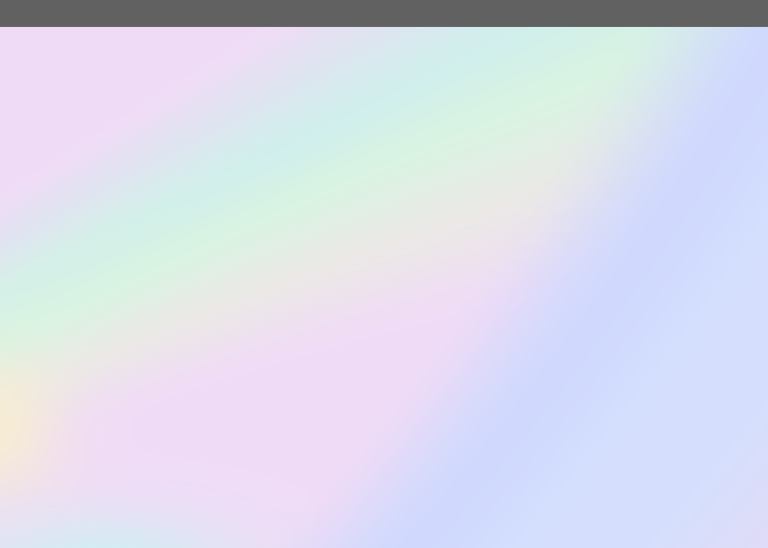
Write a WebGL 1 fragment shader that draws this background.

```glsl
precision highp float;
// A soft pastel gradient under a flat grey strip along the top.
// Curved contours carry a pink-cream-mint-aqua-pink ramp on the left, which
// fades across a slanted edge into blue; two glows tint the lower left.

uniform vec2 u_resolution;

// Palette
const vec3 PINK = vec3(0.942, 0.860, 0.965);
const vec3 CREAM = vec3(0.920, 0.915, 0.900);
const vec3 MINT = vec3(0.850, 0.955, 0.888);
const vec3 AQUA = vec3(0.818, 0.935, 0.925);
const vec3 MIST = vec3(0.878, 0.892, 0.945);
const vec3 PERIWINKLE = vec3(0.815, 0.852, 0.992);
const vec3 SKY = vec3(0.835, 0.875, 0.992);
const vec3 LAVENDER = vec3(0.872, 0.862, 0.972);
const vec3 YELLOW = vec3(0.968, 0.930, 0.825);
const vec3 ICE = vec3(0.820, 0.930, 0.950);
const vec3 STRIP = vec3(0.380);

// Layout, as fractions of the canvas
const float STRIP_BOTTOM = 0.951;
const float BLUE_SOFTNESS = 0.105;
const vec2 YELLOW_CENTRE = vec2(-0.01, 0.215);
const vec2 YELLOW_RADIUS = vec2(0.085, 0.125);
const vec2 ICE_CENTRE = vec2(0.135, -0.03);
const vec2 ICE_RADIUS = vec2(0.17, 0.095);

// Contours: heights along x for the wave, and position along y for the blue
float creamHeight(float x) { return 0.275 + 0.65 * x - 0.16 * x * x; }
float mistHeight(float x) { return 0.56 + 0.82 * x; }
float blueEdge(float y) { return 0.43 + 0.62 * y - 0.12 * y * y; }

float glow(vec2 p, vec2 centre, vec2 radius) {
  vec2 q = (p - centre) / radius;
  return exp(-dot(q, q));
}

// Colour ramp across the wave: 0 at the cream contour, 1 at the mist one
vec3 waveColour(vec2 p) {
  float low = creamHeight(p.x);
  float t = (p.y - low) / (mistHeight(p.x) - low);
  vec3 c = mix(PINK, CREAM, smoothstep(-0.45, 0.06, t));
  c = mix(c, MINT, smoothstep(-0.06, 0.40, t));
  c = mix(c, AQUA, smoothstep(0.32, 0.66, t) * mix(0.5, 1.0, smoothstep(0.0, 0.4, p.x)));
  c = mix(c, MIST, smoothstep(0.62, 1.04, t));
  return mix(c, PINK, smoothstep(0.92, 1.34, t));
}

// Blue side, shaded by distance to the right of its edge
vec3 blueColour(float d) {
  vec3 c = mix(PERIWINKLE, SKY, smoothstep(0.11, 0.30, d));
  return mix(c, LAVENDER, smoothstep(0.38, 0.58, d));
}

void main() {
  vec2 p = gl_FragCoord.xy / u_resolution;

  // Wave with its two corner glows
  vec3 colour = waveColour(p);
  colour = mix(colour, YELLOW, 0.95 * glow(p, YELLOW_CENTRE, YELLOW_RADIUS));
  colour = mix(colour, ICE, glow(p, ICE_CENTRE, ICE_RADIUS));

  // Blue side
  float d = p.x - blueEdge(p.y);
  colour = mix(colour, blueColour(d), smoothstep(-BLUE_SOFTNESS, BLUE_SOFTNESS, d));

  // Top strip with a one-pixel smooth edge
  float pixel = 1.0 / u_resolution.y;
  float strip = smoothstep(-0.5 * pixel, 0.5 * pixel, p.y - STRIP_BOTTOM);
  gl_FragColor = vec4(mix(colour, STRIP, strip), 1.0);
}
```
